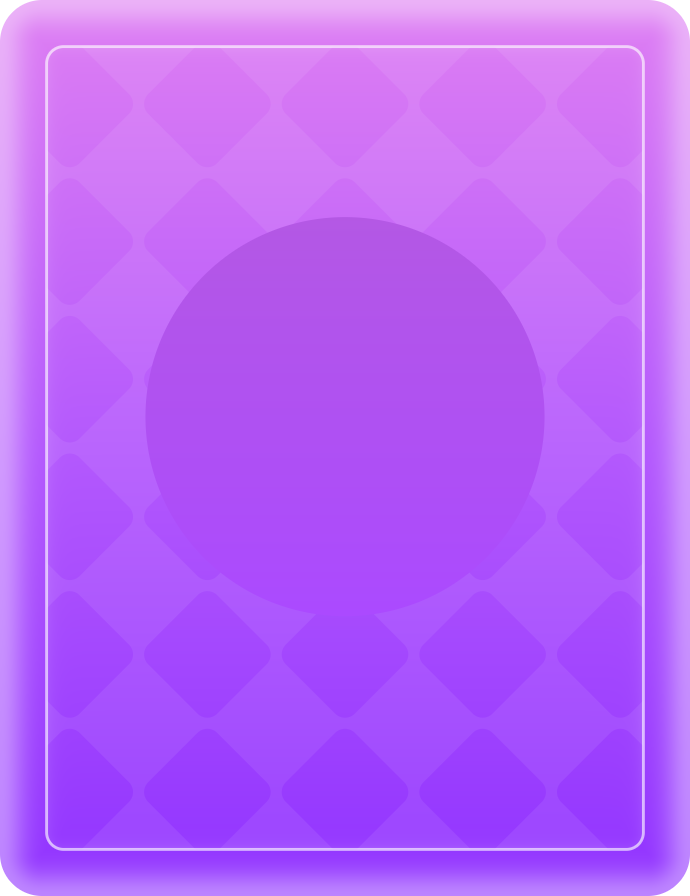
Give the GLSL for this background, as a WebGL 2 fragment shader.

```glsl
#version 300 es
precision highp float;
// Glowing violet card back: rounded border, framed diamond lattice, central disc.

uniform vec2 u_resolution;
out vec4 outColor;

// Lengths are fractions of the canvas height.
const float CARD_RADIUS = 0.047;
const float FRAME_INSET = 0.052;
const float FRAME_RADIUS = 0.019;
const float FRAME_HALF_WIDTH = 0.0016;
const float FRAME_OPACITY = 0.62;
const float EDGE_GLOW_WIDTH = 0.028;
const float EDGE_GLOW_OPACITY = 0.40;
const float FRAME_GLOW_WIDTH = 0.007;
const float FRAME_GLOW_OPACITY = 0.10;
const float PANEL_LIGHT = 0.085;

const float DIAMOND_SPACING = 0.1536;
const float DIAMOND_ROW_Y = 0.116;
const float DIAMOND_HALF_SIDE = 0.0545;
const float DIAMOND_RADIUS = 0.0156;
const float DIAMOND_STRENGTH = 0.85;

const float DISC_Y = 0.535;
const float DISC_RADIUS = 0.2227;

const vec3 WHITE = vec3(1.0);
const vec3 BASE_BOTTOM = vec3(0.56, 0.19, 1.00);
const vec3 BASE_MIDDLE = vec3(0.70, 0.34, 0.99);
const vec3 BASE_TOP = vec3(0.87, 0.49, 0.95);
const vec3 DISC_BOTTOM = vec3(0.67, 0.29, 1.00);
const vec3 DISC_TOP = vec3(0.705, 0.345, 0.895);

float roundedBox(vec2 p, vec2 halfSize, float radius) {
    vec2 q = abs(p) - halfSize + radius;
    return length(max(q, 0.0)) + min(max(q.x, q.y), 0.0) - radius;
}

// Antialiased coverage of a signed distance, one pixel wide.
float coverage(float d) {
    return clamp(0.5 - d * u_resolution.y, 0.0, 1.0);
}

vec3 baseGradient(float y) {
    vec3 lower = mix(BASE_BOTTOM, BASE_MIDDLE, clamp(y * 2.0, 0.0, 1.0));
    return mix(lower, BASE_TOP, clamp(y * 2.0 - 1.0, 0.0, 1.0));
}

// Distance to the nearest rounded diamond of the lattice.
float diamondLattice(vec2 p) {
    vec2 cell = (fract(p / DIAMOND_SPACING + 0.5) - 0.5) * DIAMOND_SPACING;
    vec2 turned = vec2(cell.x + cell.y, cell.y - cell.x) * sqrt(0.5);
    return roundedBox(turned, vec2(DIAMOND_HALF_SIDE), DIAMOND_RADIUS);
}

void main() {
    vec2 uv = gl_FragCoord.xy / u_resolution.y;
    vec2 halfCard = 0.5 * u_resolution / u_resolution.y;
    vec2 p = uv - halfCard;

    float card = roundedBox(p, halfCard, CARD_RADIUS);
    float frame = roundedBox(p, halfCard - FRAME_INSET, FRAME_RADIUS);
    float panel = coverage(frame);

    // Border with a light glow fading inward from the card edge
    vec3 color = baseGradient(uv.y);
    float depth = max(-card, 0.0) / EDGE_GLOW_WIDTH;
    float edgeGlow = EDGE_GLOW_OPACITY * exp(-depth * depth) * (1.0 - panel);
    color = mix(color, WHITE, edgeGlow);

    // Lightened panel, with the diamonds showing the base colour
    float diamond = coverage(diamondLattice(vec2(p.x, uv.y - DIAMOND_ROW_Y)));
    color = mix(color, WHITE, panel * PANEL_LIGHT * (1.0 - DIAMOND_STRENGTH * diamond));
    float frameGlow = exp(-abs(frame) / FRAME_GLOW_WIDTH) * panel;
    color = mix(color, WHITE, FRAME_GLOW_OPACITY * frameGlow);

    // Central disc
    float disc = length(vec2(p.x, uv.y - DISC_Y)) - DISC_RADIUS;
    float discHeight = clamp((uv.y - DISC_Y) / (2.0 * DISC_RADIUS) + 0.5, 0.0, 1.0);
    color = mix(color, mix(DISC_BOTTOM, DISC_TOP, discHeight), coverage(disc));

    // Frame line and card corners
    color = mix(color, WHITE, FRAME_OPACITY * coverage(abs(frame) - FRAME_HALF_WIDTH));
    color = mix(WHITE, color, coverage(card));
    outColor = vec4(color, 1.0);
}
```
